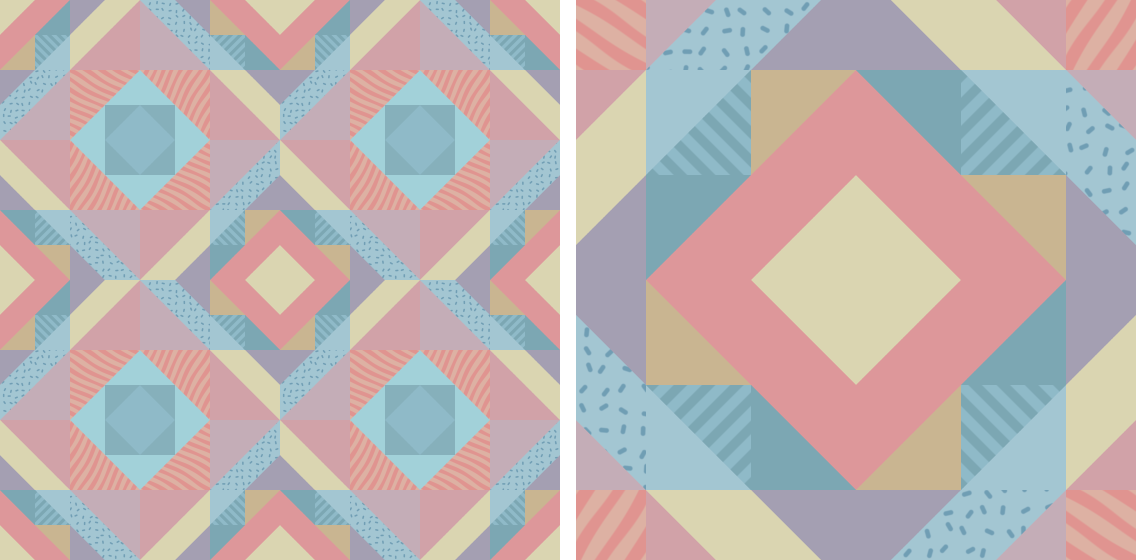
Left, the full canvas; right, a detail of the centre.
This pattern is drawn by a Shadertoy shader. Its source:

```glsl
#define REPEATS 2.0
#define STRIPE_PITCH 0.225
#define STRIPE_WOBBLE 0.035
#define HATCH_PITCH 0.19
#define FLECK_CELL 0.19
#define FLECK_RADIUS 0.022
#define SAMPLES 4

const vec3 CREAM  = vec3(0.855, 0.835, 0.695);
const vec3 ROSE   = vec3(0.865, 0.592, 0.602);
const vec3 BLUSH  = vec3(0.820, 0.637, 0.660);
const vec3 MAUVE  = vec3(0.770, 0.680, 0.718);
const vec3 PURPLE = vec3(0.642, 0.622, 0.700);
const vec3 TAN    = vec3(0.790, 0.710, 0.570);
const vec3 TEAL   = vec3(0.485, 0.655, 0.702);
const vec3 SKY    = vec3(0.640, 0.775, 0.825);
const vec3 AQUA   = vec3(0.635, 0.820, 0.850);
const vec3 SLATE  = vec3(0.525, 0.692, 0.735);
const vec3 STEEL  = vec3(0.562, 0.728, 0.785);
const vec3 PEACH  = vec3(0.865, 0.695, 0.640);
const vec3 CORAL  = vec3(0.880, 0.580, 0.565);
const vec3 FLECK  = vec3(0.440, 0.620, 0.705);

vec2 hash2(vec2 p) {
    vec3 h = fract(p.xyx * vec3(0.1031, 0.1030, 0.0973));
    h += dot(h, h.yzx + 33.33);
    return fract((h.xx + h.yz) * h.zy);
}

// Hand-drawn stripes on the corners of the star block
vec3 stripedCloth(vec2 p) {
    float across = dot(p, vec2(0.88, -0.47));
    float along = dot(p, vec2(0.47, 0.88));
    across += STRIPE_WOBBLE * sin(along * 3.5 + across * 2.3);
    float width = 0.24 + 0.04 * sin(along * 5.0 + across * 9.0);
    float d = abs(fract(across / STRIPE_PITCH) - 0.5);
    return mix(CORAL, PEACH, smoothstep(width - 0.04, width + 0.04, d));
}

vec3 hatchedCloth(vec2 p) {
    float d = abs(fract((p.x - p.y) * 0.7071 / HATCH_PITCH) - 0.5);
    return mix(TEAL, STEEL, smoothstep(0.20, 0.28, d));
}

// Short dashes, jittered and turned at random in each cell
vec3 fleckedCloth(vec2 p) {
    vec2 cell = floor(p / FLECK_CELL);
    vec2 seed = hash2(cell + 71.0);
    vec2 q = p - (cell + 0.3 + 0.4 * seed) * FLECK_CELL;
    float angle = 6.2832 * hash2(cell + 19.0).x;
    vec2 axis = vec2(cos(angle), sin(angle));
    q -= axis * clamp(dot(q, axis), -0.025, 0.025);
    float d = length(q) - FLECK_RADIUS;
    return mix(FLECK, SKY, smoothstep(-0.008, 0.008, d));
}

// One tile spans -4 to 4; its four quadrants are quarter turns of one another
vec3 quilt(vec2 uv) {
    vec2 p = (fract(uv * REPEATS) - 0.5) * 8.0;
    vec2 a = p.x * p.y < 0.0 ? abs(p.yx) : abs(p);
    float ring = a.x + a.y;
    float box = max(a.x, a.y);
    bool upper = a.y > a.x;

    // Star block at the centre
    if (box < 2.0) {
        if (ring < 1.0) return STEEL;
        if (box < 1.0) return SLATE;
        return ring < 2.0 ? AQUA : stripedCloth(a);
    }
    // Diamond block at the tile corners
    if (min(a.x, a.y) > 2.0) {
        if (ring > 7.0) return CREAM;
        if (ring > 6.0) return ROSE;
        if (box > 3.0) return upper ? TAN : TEAL;
        return ring < 5.0 ? SKY : hatchedCloth(a);
    }
    // Banded blocks between them
    if (ring < 4.0) return upper ? MAUVE : BLUSH;
    if (ring > 5.0) return PURPLE;
    return upper ? fleckedCloth(p) : CREAM;
}

void mainImage(out vec4 fragColor, in vec2 fragCoord) {
    // Average a grid of samples to smooth every seam
    vec3 sum = vec3(0.0);
    for (int j = 0; j < SAMPLES; j++) {
        for (int i = 0; i < SAMPLES; i++) {
            vec2 offset = (vec2(i, j) + 0.5) / float(SAMPLES) - 0.5;
            sum += quilt((fragCoord + offset) / iResolution.xy);
        }
    }
    fragColor = vec4(sum / float(SAMPLES * SAMPLES), 1.0);
}
```
